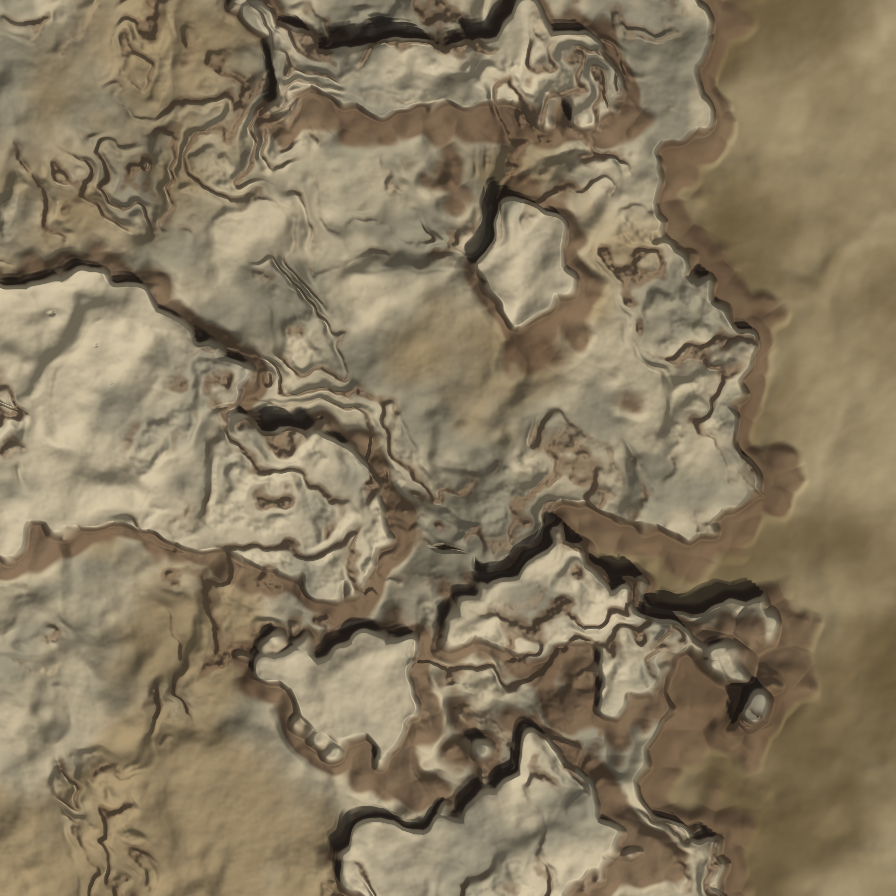
Reproduce this texture procedurally as a three.js fragment shader.

```glsl
// Aerial view of eroded sandstone mesas with brown talus, broken ledges and cast shadows.
varying vec2 vUv;

#define WARP 0.20
#define MESA_HEIGHT 0.038
#define RIM_HEIGHT 0.034
#define LEDGE_HEIGHT 0.008
#define LEDGE_COUNT 7.0
#define ROUGHNESS 0.006
#define RELIEF 0.024
#define TALUS_WIDTH 0.042
#define SUN_SLOPE 1.25
#define SHADOW_STEP 0.006
#define SUN_HEADING vec2(0.6, -0.8)

float hash(vec2 p) {
  return fract(sin(dot(p, vec2(127.1, 311.7))) * 43758.5);
}

float noise(vec2 p) {
  vec2 i = floor(p), f = fract(p);
  f = f * f * (3.0 - 2.0 * f);
  vec2 e = vec2(1.0, 0.0);
  return mix(mix(hash(i), hash(i + e), f.x),
             mix(hash(i + e.yx), hash(i + e.xx), f.x), f.y);
}

float fbm(vec2 p) {
  float sum = 0.0, amp = 0.53;
  for (int i = 0; i < 4; i++) {
    sum += amp * noise(p);
    p = mat2(1.6, 1.2, -1.2, 1.6) * p + 7.3;
    amp *= 0.5;
  }
  return sum;
}

// Distance to the nearest scattered cell centre
float cellular(vec2 p) {
  vec2 i = floor(p), f = fract(p);
  float nearest = 2.0;
  for (int y = -1; y <= 1; y++)
    for (int x = -1; x <= 1; x++) {
      vec2 g = vec2(float(x), float(y));
      vec2 r = g + vec2(hash(i + g), hash(i + g + 57.0)) - f;
      nearest = min(nearest, dot(r, r));
    }
  return sqrt(nearest);
}

// Distances below are positive inside the shape
float capsule(vec2 p, vec2 a, vec2 b, float radius) {
  vec2 ab = b - a;
  float t = clamp(dot(p - a, ab) / dot(ab, ab), 0.0, 1.0);
  return radius - length(p - a - ab * t);
}

float mesas(vec2 p) {
  float d = capsule(p, vec2(0.54, 0.73), vec2(0.60, 0.65), 0.05);
  d = max(d, capsule(p, vec2(-0.1, 0.51), vec2(0.36, 0.41), 0.075));
  d = max(d, capsule(p, vec2(-0.1, 0.70), vec2(0.20, 0.53), 0.06));
  d = max(d, capsule(p, vec2(0.58, 0.30), vec2(0.75, 0.25), 0.05));
  d = max(d, capsule(p, vec2(0.42, 0.05), vec2(0.63, 0.09), 0.075));
  d = max(d, capsule(p, vec2(0.34, 0.24), vec2(0.48, 0.23), 0.03));
  return max(d, capsule(p, vec2(0.34, 0.93), vec2(0.66, 0.92), 0.05));
}

float plateau(vec2 p) {
  float edge = 0.80 - p.x + 0.025 * sin(p.y * 9.0 + 4.0);
  float along = p.x - 0.52;
  float inlet = abs(p.y - 0.36 - 0.12 * along) - 0.22 * along;
  return min(edge, inlet);
}

// Returns height, brown rock cover, plateau cover and mesa-top cover
vec4 survey(vec2 p) {
  vec2 q = p + WARP * (vec2(fbm(p * 8.0), fbm(p * 8.0 + 40.0)) - 0.5);
  float flute = 0.022 * (0.5 - cellular(p * 26.0));
  vec2 skirt = q - vec2(0.014, -0.010);
  float top = mesas(q) + flute, rim = plateau(q) + flute;
  float mesaFoot = smoothstep(-TALUS_WIDTH, 0.0, mesas(skirt) + flute);
  float rimFoot = smoothstep(-TALUS_WIDTH, 0.0, plateau(skirt) + flute);
  float cap = smoothstep(-0.007, 0.006, top);
  float land = smoothstep(-0.007, 0.006, rim);

  // Short ragged ledges: a sharp lip, then a long fall back
  float grit = fbm(p * 30.0);
  float step01 = fract(fbm(q * 6.0 + 9.0) * LEDGE_COUNT + 1.1 * grit);
  float broken = smoothstep(0.46, 0.66, fbm(q * 9.0 + 3.0)) * land;
  float ledge = smoothstep(0.25, 0.45, step01) - smoothstep(0.5, 1.0, step01);
  float strip = smoothstep(0.10, 0.28, step01) - smoothstep(0.38, 0.60, step01);

  float height = MESA_HEIGHT * (0.35 * mesaFoot + 0.65 * cap)
    + RIM_HEIGHT * (0.35 * rimFoot + 0.65 * land) + LEDGE_HEIGHT * broken * ledge
    + (ROUGHNESS * grit + RELIEF * noise(q * 17.0)) * (0.3 + 0.7 * land);
  float talus = max(smoothstep(0.1, 0.5, mesaFoot) * (1.0 - cap),
                    smoothstep(0.1, 0.5, rimFoot) * (1.0 - land));
  return vec4(height, max(talus, 0.85 * strip * broken), land, cap);
}

void main() {
  vec2 p = vUv, e = vec2(0.003, 0.0);
  vec4 ground = survey(p);

  // Sunlight and cast shadow
  vec2 slope = (vec2(survey(p + e).x, survey(p + e.yx).x) - ground.x) / e.x;
  vec3 sun = normalize(vec3(SUN_HEADING, SUN_SLOPE));
  float light = dot(normalize(vec3(-slope, 1.0)), sun) / sun.z;
  float shadow = 0.0;
  for (int i = 1; i <= 6; i++) {
    float t = float(i) * SHADOW_STEP;
    float above = survey(p + SUN_HEADING * t).x - ground.x - t * SUN_SLOPE;
    shadow = max(shadow, smoothstep(0.0, 0.011, above));
  }

  // Sand, pale stone and brown rock
  float stain = fbm(p * 5.0 + 21.0), mottle = fbm(p * 15.0 + 5.0);
  float vein = 1.0 - smoothstep(0.0, 0.06, abs(fbm(p * 6.0 + 63.0) - 0.5));
  vec3 sand = mix(vec3(0.42, 0.36, 0.25), vec3(0.62, 0.56, 0.43),
                  smoothstep(0.3, 0.7, 0.65 * stain + 0.35 * mottle));
  sand += 0.03 * vein;
  vec3 stone = mix(vec3(0.53, 0.50, 0.42), vec3(0.68, 0.63, 0.52),
                   smoothstep(0.35, 0.65, mottle + 0.12 * ground.w));
  stone = mix(stone, vec3(0.54, 0.46, 0.33), 0.7 * smoothstep(0.5, 0.66, stain) * (1.0 - ground.w));
  stone += 0.03 * ground.w;
  vec3 rock = mix(vec3(0.36, 0.28, 0.21), vec3(0.47, 0.39, 0.30), mottle);
  vec3 color = mix(mix(sand, stone, ground.z), rock, 0.9 * ground.y);

  color *= mix(1.0, clamp(light, 0.4, 1.25), 0.68);
  color = mix(color, color * 0.28 + vec3(0.035, 0.03, 0.03), 0.9 * shadow);
  gl_FragColor = vec4(color, 1.0);
}
```
